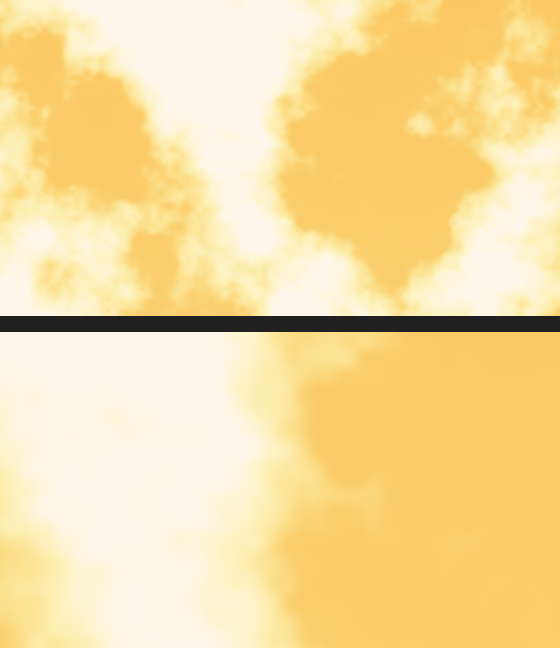
Top: the whole. Bottom: its middle third, enlarged.
This texture is drawn by a WebGL 2 fragment shader. Its source:

```glsl
#version 300 es
precision highp float;
// Soft cream clouds drifting over a warm amber sky.

uniform vec2 u_resolution;
out vec4 fragColor;

// Integer hash of a lattice cell, 0 to 1
float hash(vec2 cell) {
    uvec2 q = uvec2(ivec2(cell) + 4096);
    uint h = q.x * 1597334677u ^ q.y * 3812015801u;
    h = (h ^ (h >> 15)) * 2246822519u;
    h = (h ^ (h >> 13)) * 3266489917u;
    return float((h ^ (h >> 16)) >> 8) / 16777216.0;
}

float valueNoise(vec2 p) {
    vec2 cell = floor(p);
    vec2 f = fract(p);
    vec2 w = f * f * f * (f * (f * 6.0 - 15.0) + 10.0);
    float lower = mix(hash(cell), hash(cell + vec2(1.0, 0.0)), w.x);
    float upper = mix(hash(cell + vec2(0.0, 1.0)), hash(cell + 1.0), w.x);
    return mix(lower, upper, w.y);
}

// Five octaves, each turned to hide the lattice directions
float fbm(vec2 p) {
    mat2 turn = mat2(0.8, 0.6, -0.6, 0.8);
    float sum = 0.0;
    float total = 0.0;
    float amplitude = 0.5;
    for (int octave = 0; octave < 5; octave++) {
        p = turn * p;
        sum += amplitude * valueNoise(p);
        total += amplitude;
        p = p * 2.03 + vec2(17.3, 9.1);
        amplitude *= 0.55;
    }
    return sum / total;
}

void main() {
    vec2 p = gl_FragCoord.xy / u_resolution.y;

    // Broad, wandering cloud banks
    float wander = 5.0 * (fbm(p * 1.4 + vec2(31.0, 5.0)) - 0.5);
    float banks = cos(7.85 * (p.x - 0.05) + wander);

    // Billows with ragged edges that fade softly into the sky
    float density = fbm(p * 2.9 + vec2(3.7, 12.4)) + 0.055 * banks;
    float rise = (density - 0.394) / 0.275;
    float cover = min(0.5 * (rise + sqrt(rise * rise + 0.005)), 1.0);
    float light = 1.0 - pow(1.0 - cover, 1.5);

    // Amber through pale yellow to cream
    float shade = 1.0 - light;
    vec3 color = vec3(0.982 + 0.018 * light,
                      0.963 - 0.168 * shade * shade,
                      mix(0.405, 0.92, light));

    // Sky is slightly paler towards the ground
    color += vec3(0.0, 0.02, 0.04) * (0.5 - p.y) * shade;

    fragColor = vec4(color, 1.0);
}
```
